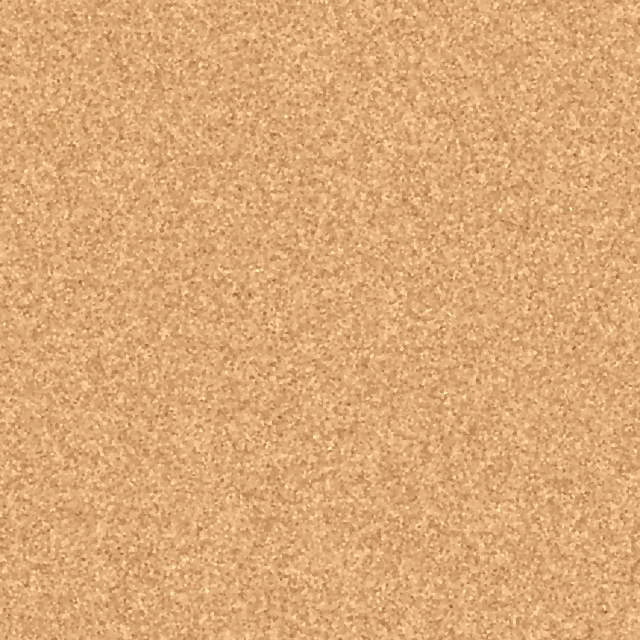
Write a WebGL 1 fragment shader that draws this texture.

```glsl
precision highp float;

uniform vec2 u_resolution;

const float GRAINS = 218.0;        // grains across the canvas
const float JITTER = 1.0;          // irregularity of grain centres
const float EDGE_SHARPNESS = 10.0; // higher gives crisper grain borders
const float DARK_SPECKS = 0.012;   // share of extra dark grains
const float LIGHT_SPECKS = 0.008;  // share of extra light grains
const float SPECK_TONE = 1.4;
const float DRIFT_SCALE = 9.0;     // patches of slow tone drift
const float DRIFT_AMOUNT = 0.06;
const vec3 SAND = vec3(0.864, 0.668, 0.458);
const vec3 TONE_STEP = vec3(0.068, 0.074, 0.073);

vec3 hash3(vec2 p) {
  vec3 q = fract(vec3(p.xyx) * vec3(0.1031, 0.1030, 0.0973));
  q += dot(q, q.yxz + 33.33);
  return fract((q.xxy + q.yzz) * q.zyx);
}

float valueNoise(vec2 p) {
  vec2 cell = floor(p);
  vec2 f = fract(p);
  f = f * f * (3.0 - 2.0 * f);
  float bottom = mix(hash3(cell).x, hash3(cell + vec2(1.0, 0.0)).x, f.x);
  float top = mix(hash3(cell + vec2(0.0, 1.0)).x, hash3(cell + 1.0).x, f.x);
  return mix(bottom, top, f.y);
}

// Bell-shaped tone with unit deviation, plus rare specks
float grainTone(vec2 cell) {
  vec3 h = hash3(cell + 311.7);
  float speck = hash3(cell + 727.3).y;
  float tone = 2.0 * (h.x + h.y + h.z - 1.5);
  tone -= SPECK_TONE * step(speck, DARK_SPECKS);
  tone += SPECK_TONE * step(1.0 - LIGHT_SPECKS, speck);
  return tone;
}

// Voronoi grains blended softly across their borders
float grains(vec2 p) {
  vec2 base = floor(p);
  float toneSum = 0.0;
  float weightSum = 0.0;
  for (int y = -1; y <= 1; y++) {
    for (int x = -1; x <= 1; x++) {
      vec2 cell = base + vec2(float(x), float(y));
      vec2 centre = cell + 0.5 + JITTER * (hash3(cell + 53.1).xy - 0.5);
      float weight = exp(-EDGE_SHARPNESS * length(p - centre));
      toneSum += weight * grainTone(cell);
      weightSum += weight;
    }
  }
  return toneSum / weightSum;
}

void main() {
  vec2 uv = gl_FragCoord.xy / u_resolution.y;
  float tone = grains(uv * GRAINS);
  tone += DRIFT_AMOUNT * (valueNoise(uv * DRIFT_SCALE + 17.0) - 0.5);
  gl_FragColor = vec4(clamp(SAND + TONE_STEP * tone, 0.0, 1.0), 1.0);
}
```
